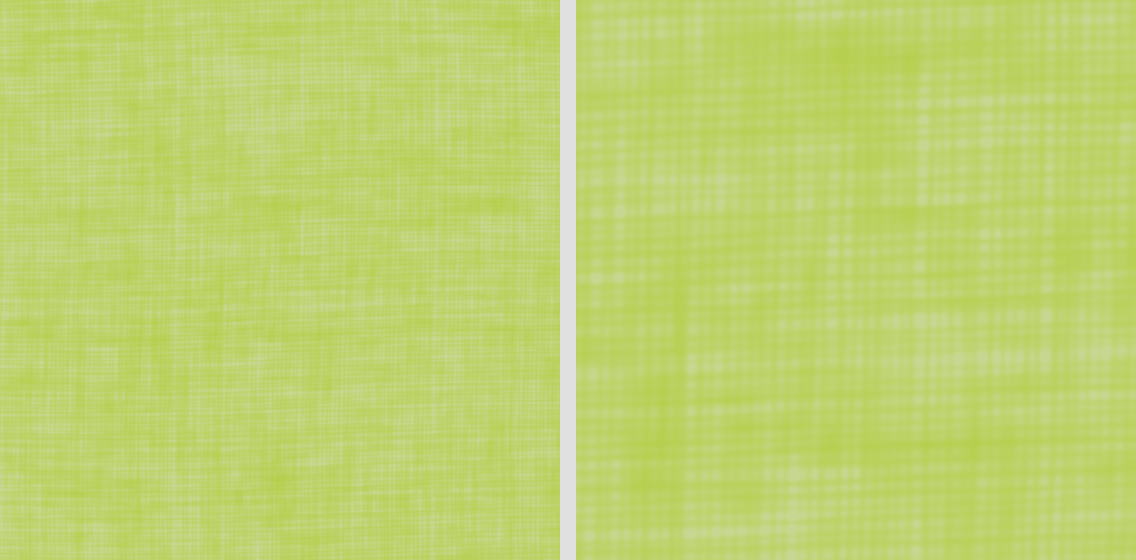
Left, the full canvas; right, a detail of the centre.
This texture is drawn by a WebGL 1 fragment shader. Its source:

```glsl
precision highp float;
uniform vec2 u_resolution;

float hash(float n) {
  return fract(sin(n * 12.9898) * 4375.85);
}

// Layered sines along one thread, with phases of its own
float drift(float along, float id) {
  float phase = 6.2832 * hash(id + 0.37);
  return 0.6 * sin(along * (10.0 + 12.0 * hash(id + 0.71)) + phase)
       + 0.4 * sin(along * (37.0 + 30.0 * hash(id + 0.13)) + phase * 3.0);
}

// Openness between uneven parallel yarns: positive in the gaps
float yarnGap(float across, float along, float seed) {
  float cell = floor(across);
  float cover = 0.0;
  for (int i = -1; i <= 1; i++) {
    float id = cell + float(i);
    float wander = drift(along, id + seed);
    float centre = id + 0.5 + 0.5 * (hash(id + seed) - 0.5) + 0.13 * wander;
    float width = 0.35 + 0.05 * wander;
    float offset = (across - centre) / width;
    cover += (0.75 + 0.5 * hash(id + seed + 0.29)) * exp(-offset * offset);
  }
  return 0.62 - cover;
}

float lineTone(float id, float along) {
  return drift(along, id) + 1.2 * (hash(id + 0.53) - 0.5);
}

// Long soft streaks, blended from one line to the next
float streaks(float across, float along, float seed) {
  float id = floor(across);
  float blend = smoothstep(0.0, 1.0, across - id);
  return mix(lineTone(id + seed, along), lineTone(id + 1.0 + seed, along), blend);
}

// Scattered faint upright creases
float creases(vec2 p) {
  float shade = 0.0;
  for (int i = 0; i < 6; i++) {
    float id = float(i) + 411.0;
    vec2 centre = vec2(hash(id), hash(id + 20.0));
    vec2 d = (p - centre) / vec2(0.004, 0.03 + 0.04 * hash(id + 40.0));
    shade += (0.4 + 0.5 * hash(id + 60.0)) * exp(-dot(d, d));
  }
  return shade;
}

void main() {
  vec2 p = gl_FragCoord.xy / u_resolution;

  // Slight sag and skew of the cloth
  vec2 cloth = p + vec2(0.004 * sin(p.y * 5.0 + 1.0),
                        0.006 * sin(p.x * 4.5 + p.y * 2.0) - 0.012 * p.x);

  float weftTone = 0.42 * streaks(cloth.y * 24.0, cloth.x, 50.0)
                 + 0.65 * streaks(cloth.y * 66.0, cloth.x, 110.0)
                 + 0.75 * streaks(cloth.y * 134.0, cloth.x * 1.5, 210.0);
  float warpTone = 0.34 * streaks(cloth.x * 22.0, cloth.y, 370.0)
                 + 0.55 * streaks(cloth.x * 68.0, cloth.y * 1.2, 450.0)
                 + 0.6 * streaks(cloth.x * 140.0, cloth.y * 2.0, 850.0);
  float tone = weftTone + warpTone;

  // Crossing yarns, clearer where the cloth is thin
  float weftGap = yarnGap(cloth.y * 126.0, cloth.x, 530.0);
  float warpGap = yarnGap(cloth.x * 134.0, cloth.y, 690.0);
  float weave = 1.75 * weftGap + 1.6 * warpGap + 1.4 * weftGap * warpGap;
  weave *= clamp(0.9 + 0.3 * tone, 0.45, 1.5);

  // Broad uneven dye
  float cloud = 0.13 * sin(p.x * 7.0 + 2.0 * sin(p.y * 5.0))
              + 0.13 * sin(p.y * 9.0 + 1.5 * sin(p.x * 6.0 + 1.0));

  float pale = clamp(tone + weave + cloud - creases(p), -2.6, 2.8);
  vec3 lime = vec3(0.748, 0.828, 0.437);
  gl_FragColor = vec4(lime + pale * vec3(0.011, 0.006, 0.047), 1.0);
}
```
